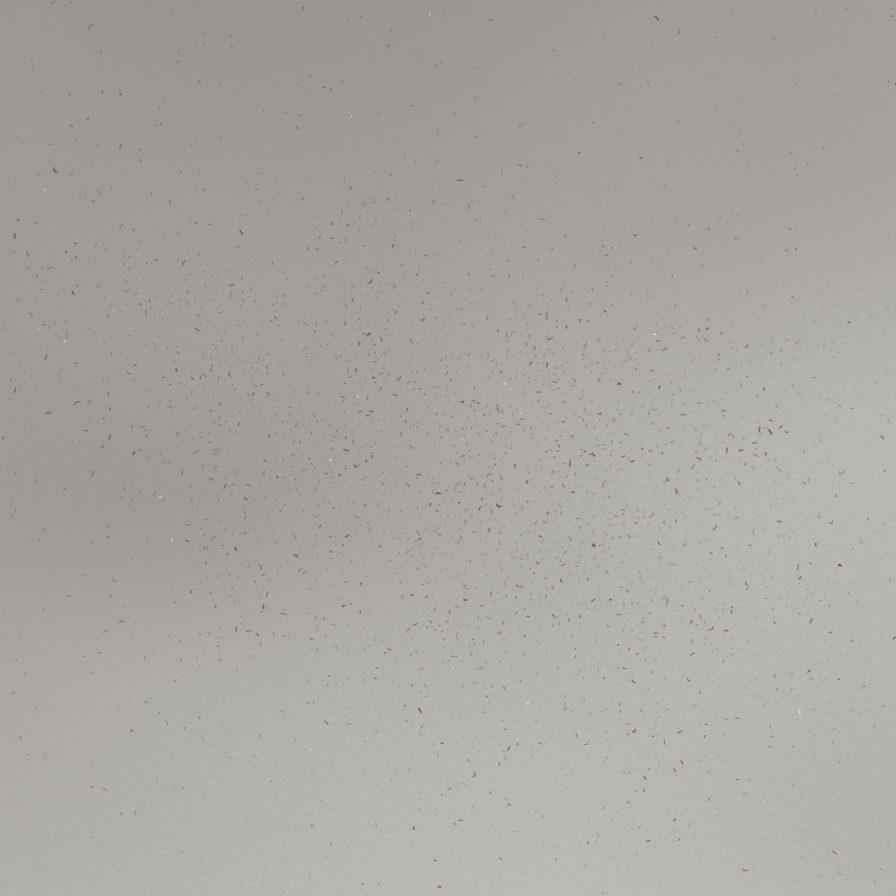
Give the GLSL for this texture, as a Shadertoy shader.

```glsl
#define SHADE_COLOR vec3(0.600, 0.587, 0.568)
#define LIGHT_COLOR vec3(0.724, 0.718, 0.703)
#define FLECK_COLOR vec3(0.350, 0.320, 0.318)
#define CHIP_COLOR vec3(0.860, 0.850, 0.830)
#define FLECK_DENSITY 0.46
#define FLECK_LAYERS 4
#define COARSE_CELLS 52.0
#define LAYER_RATIO 1.33
#define GRAIN_SCALE 210.0
#define GRAIN_STRENGTH 0.024
#define GRAIN_ANGLE 0.62
#define LIGHT_CONTRAST 1.5

vec3 hash3(vec2 p) {
    vec3 q = fract(vec3(p.xyx) * vec3(0.1031, 0.1030, 0.0973));
    q += dot(q, q.yxz + 33.33);
    return fract((q.xxy + q.yzz) * q.zyx);
}

mat2 rotation(float angle) {
    float c = cos(angle), s = sin(angle);
    return mat2(c, -s, s, c);
}

float gradientDot(vec2 cell, vec2 offset) {
    float angle = 6.2832 * hash3(cell).x;
    return dot(vec2(cos(angle), sin(angle)), offset);
}

float gradientNoise(vec2 p) {
    vec2 i = floor(p), f = fract(p);
    vec2 u = f * f * f * (f * (f * 6.0 - 15.0) + 10.0);
    vec2 e = vec2(0.0, 1.0);
    float low = mix(gradientDot(i, f), gradientDot(i + e.yx, f - e.yx), u.x);
    float high = mix(gradientDot(i + e, f - e), gradientDot(i + 1.0, f - 1.0), u.x);
    return mix(low, high, u.y);
}

float blob(vec2 p, vec2 center, vec2 radius) {
    vec2 d = (p - center) / radius;
    return exp(-dot(d, d));
}

// Soft light falling from the lower right, with a dim patch on the left
float lighting(vec2 uv) {
    float light = dot(uv - 0.5, vec2(0.30, -0.62));
    light -= 0.20 * blob(uv, vec2(0.16, 0.42), vec2(0.22, 0.13));
    light -= 0.22 * blob(uv, vec2(1.0, 0.0), vec2(0.28));
    light += 0.16 * blob(uv, vec2(0.95, 0.50), vec2(0.30, 0.18));
    light += 0.10 * blob(uv, vec2(0.58, 0.15), vec2(0.30, 0.16));
    light += 0.12 * blob(uv, vec2(0.0, 1.0), vec2(0.10, 0.25));
    light += 0.10 * gradientNoise(uv * 3.0 + 7.0);
    return 0.54 + LIGHT_CONTRAST * light;
}

// Flecks gather around the middle and thin out towards the edges
float fleckDensity(vec2 uv) {
    float cluster = blob(uv, vec2(0.53, 0.48), vec2(0.27, 0.20));
    cluster += 0.55 * blob(uv, vec2(0.26, 0.60), vec2(0.27, 0.22));
    cluster += 0.40 * blob(uv, vec2(0.72, 0.35), vec2(0.25, 0.28));
    float clumps = 1.0 + 0.9 * gradientNoise(uv * 11.0);
    return FLECK_DENSITY * (0.04 + 0.72 * cluster) * clumps;
}

// Slightly bent capsule
float fleckDistance(vec2 p, float halfLength, float bend) {
    p.y += bend * (p.x * p.x / halfLength - 0.4 * halfLength);
    p.x -= clamp(p.x, -halfLength, halfLength);
    return length(p);
}

vec3 addFlecks(vec3 color, vec2 uv, float pixel) {
    float cells = COARSE_CELLS;
    for (int layer = 0; layer < FLECK_LAYERS; layer++) {
        mat2 turn = rotation(0.4 + float(layer));
        vec2 grid = turn * uv * cells;
        vec2 cell = floor(grid);
        vec2 key = cell + 200.0 + 173.0 * float(layer);
        vec3 place = hash3(key);
        vec3 shape = hash3(key + 411.0);
        vec3 tint = hash3(key + 823.0);
        vec2 center = cell + 0.3 + 0.4 * place.xy;
        float rarity = layer == 0 ? 0.25 : 0.95;
        float present = step(place.z, rarity * fleckDensity(center * turn / cells));

        // Most flecks lean with the surface grain
        float lean = GRAIN_ANGLE + 3.2 * (shape.x - 0.5);
        vec2 local = rotation(lean - 0.4 - float(layer)) * (grid - center);
        float halfLength = mix(0.06, 0.19, shape.y * shape.y);
        float radius = mix(0.030, 0.068, shape.z);
        float edge = fleckDistance(local, halfLength, 0.7 * (tint.x - 0.5)) - radius;
        float cover = clamp(0.5 - 0.8 * edge / (cells * pixel), 0.0, 1.0);

        bool isChip = tint.z > 0.992;
        float opacity = isChip ? 0.9 : mix(0.18, 0.85, tint.y * tint.y);
        color = mix(color, isChip ? CHIP_COLOR : FLECK_COLOR, present * cover * opacity);
        cells *= LAYER_RATIO;
    }
    return color;
}

void mainImage(out vec4 fragColor, in vec2 fragCoord) {
    float pixel = 1.0 / min(iResolution.x, iResolution.y);
    vec2 uv = fragCoord * pixel;
    float light = lighting(uv);
    vec3 color = mix(SHADE_COLOR, LIGHT_COLOR, clamp(light, -0.08, 1.12));

    // Fine slanted surface grain, stronger where the light grazes
    vec2 along = rotation(GRAIN_ANGLE) * uv * GRAIN_SCALE;
    float grain = gradientNoise(along * vec2(0.6, 1.2) + 300.0);
    color += GRAIN_STRENGTH * grain * mix(0.35, 1.0, smoothstep(0.1, 0.9, light));

    fragColor = vec4(addFlecks(color, uv, pixel), 1.0);
}
```
